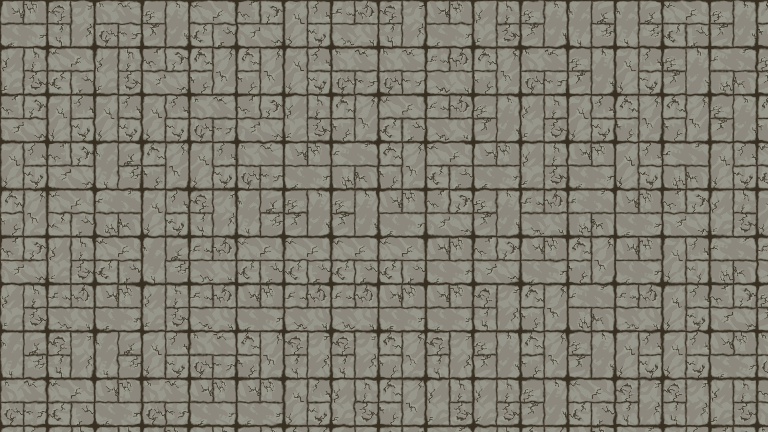
A Shadertoy shader for this texture:

```glsl
// Cracked grey stone paving: square tiles split into slabs by dark, worn joints.

const float ROWS = 9.13;                  // tiles down the canvas
const vec2 GRID_OFFSET = vec2(0.0, 0.127);
const vec3 STONE = vec3(0.55, 0.535, 0.495);
const vec3 STONE_PALE = vec3(0.59, 0.59, 0.54);
const vec3 STONE_SHADE = vec3(0.48, 0.46, 0.42);
const vec3 CHIPPED = vec3(0.67, 0.67, 0.61);
const vec3 RIM = vec3(0.39, 0.36, 0.31);
const vec3 JOINT = vec3(0.215, 0.19, 0.135);

vec2 hash2(vec2 p) {
    vec3 q = fract(p.xyx * vec3(0.1031, 0.1030, 0.0973));
    q += dot(q, q.yzx + 33.33);
    return fract((q.xx + q.yz) * q.zy);
}

float corner(vec2 cell, vec2 f, vec2 o) {
    return dot(hash2(cell + o) * 2.0 - 1.0, f - o);
}

float gradientNoise(vec2 p) {
    vec2 i = floor(p), f = p - i;
    vec2 w = f * f * f * (f * (f * 6.0 - 15.0) + 10.0);
    float low = mix(corner(i, f, vec2(0, 0)), corner(i, f, vec2(1, 0)), w.x);
    float high = mix(corner(i, f, vec2(0, 1)), corner(i, f, vec2(1, 1)), w.x);
    return mix(low, high, w.y);
}

vec2 rotate(vec2 p, float angle) {
    float c = cos(angle), s = sin(angle);
    return vec2(c * p.x - s * p.y, s * p.x + c * p.y);
}

vec2 quarterTurn(vec2 p, float turns) {
    return rotate(p, floor(turns) * 1.5707963);
}

float cover(float dist, float blur) {
    return 1.0 - smoothstep(-blur, blur, dist);
}

// Wavy line from a to b that thins towards b
float crackLine(vec2 p, vec2 a, vec2 b, float halfWidth) {
    vec2 span = b - a;
    float len = length(span);
    vec2 dir = span / len, q = p - a;
    float along = dot(q, dir);
    float s = clamp(along / len, 0.0, 1.0);
    float wave = 0.13 * len * sin(s * 11.0) * (1.0 - 0.6 * s);
    float side = dot(q, vec2(-dir.y, dir.x)) - wave;
    return length(vec2(along - s * len, side)) - halfWidth * (1.0 - 0.6 * s);
}

// Forked cracks growing inwards from the sides of a quarter tile
float cracks(vec2 q, vec2 seed, int count, float halfWidth) {
    float dist = 1.0;
    for (int i = 0; i < count; i++) {
        vec2 h = hash2(seed + float(i) * 7.3);
        vec2 g = hash2(seed + float(i) * 3.7 + 19.0);
        vec2 start = quarterTurn(vec2(0.235, (h.x - 0.5) * 0.36), h.y * 4.0);
        vec2 end = start * 0.2 + (g - 0.5) * 0.2;
        vec2 fork = mix(start, end, 0.5);
        vec2 tip = fork + rotate(end - fork, g.x > 0.5 ? 1.0 : -1.0) * 0.8;
        dist = min(dist, crackLine(q, start, end, halfWidth));
        dist = min(dist, crackLine(q, fork, tip, halfWidth * 0.8));
    }
    return dist;
}

// Broken ring worn into a quarter tile
float wornRing(vec2 q, float halfWidth) {
    float radius = 0.115 + 0.05 * gradientNoise(q * 17.0 + 5.0);
    float gap = 0.06 * smoothstep(-0.02, 0.06, q.x + q.y * 0.4);
    return abs(length(q) - radius) - halfWidth + gap;
}

// Brush-like patches of two greys with a few darker smears
vec3 stoneColor(vec2 p) {
    vec2 bend = 0.15 * vec2(gradientNoise(p * 3.0), gradientNoise(p * 3.0 + 31.0));
    float patches = gradientNoise(rotate(p + bend, 0.7) * vec2(2.5, 7.0));
    float smears = gradientNoise(rotate(p - bend, -0.9) * vec2(4.0, 10.0) + 13.0);
    vec3 color = mix(STONE, STONE_PALE, smoothstep(-0.06, 0.02, patches));
    return mix(color, STONE, 0.9 * smoothstep(0.12, 0.18, smears));
}

void mainImage(out vec4 fragColor, in vec2 fragCoord) {
    float blur = 0.65 * ROWS / iResolution.y;
    vec2 p = fragCoord / iResolution.y * ROWS - GRID_OFFSET;
    p += 0.04 * vec2(gradientNoise(p * 6.0), gradientNoise(p * 6.0 + 40.0));

    // Each tile is the same layout in one of four turns
    vec2 cell = floor(p);
    vec2 pick = hash2(cell + 11.0);
    float variant = floor(pick.y * 3.0);
    vec2 u = quarterTurn(p - cell - 0.5, pick.x * 4.0);
    vec2 quarter = vec2(u.x < 0.0 ? -1.0 : 1.0, u.y < 0.0 ? -1.0 : 1.0);
    vec2 q = u - 0.25 * quarter;
    vec2 seed = quarter + 5.0 + 20.0 * variant;

    // Joints: outer frame thick at the crossings, one half slab, two quarters
    float frame = 0.5 - max(abs(u.x), abs(u.y));
    float knot = length(0.5 - abs(u));
    float outer = frame - 0.016 - 0.05 * exp(-knot * 15.0);
    float inner = min(abs(u.y), length(vec2(u.x, max(u.y, 0.0)))) - 0.009;
    float ragged = 0.012 * gradientNoise(u * 19.0 + 50.0);
    float joint = min(outer, inner) + ragged;

    // Wear: the half slab carries fewer cracks than the quarters
    int count = quarter.y > 0.0 ? 1 : 2;
    float crack = cracks(q, seed, count, 0.013);
    float chip = cracks(q + vec2(0.027, -0.025), seed, count, 0.013);
    if (quarter.x < 0.0 && quarter.y < 0.0 && pick.y > 0.35) {
        crack = min(crack, wornRing(q, 0.011));
        chip = min(chip, wornRing(q + vec2(0.025, -0.023), 0.012));
    }

    vec3 color = stoneColor(u + variant * 4.0);
    color = mix(color, CHIPPED, 0.6 * cover(chip, blur));
    color = mix(color, STONE_SHADE, 0.7 * cover(joint - 0.022, blur));
    color = mix(color, RIM, 0.85 * cover(joint - 0.010, blur));
    color = mix(color, JOINT, 0.9 * cover(crack, blur));
    color = mix(color, JOINT, cover(joint, blur));
    fragColor = vec4(color, 1.0);
}
```
